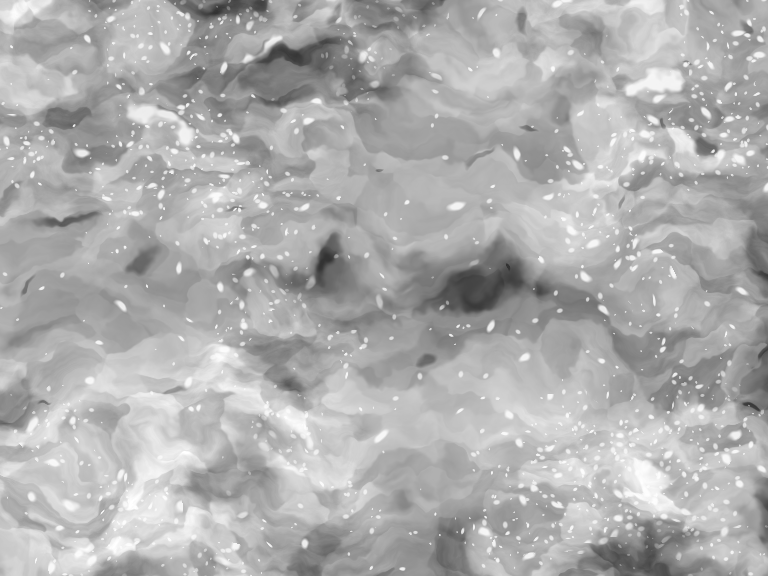
Give the GLSL for this texture, as a WebGL 1 fragment shader.

```glsl
precision highp float;
// Magnified grey mineral surface: cloudy translucent grains, dark ragged stains,
// splinters and clustered white glints. Warped noise and soft Voronoi cells give
// the body; scattered ellipses, denser where the surface is rough, give the flecks.

uniform vec2 u_resolution;

const float BASE_TONE = 0.685;
const float CLOUD_CONTRAST = 0.50;
const float GRAIN_CONTRAST = 0.19;
const float CHIP_CONTRAST = 0.17;
const float FINE_CONTRAST = 0.16;
const float STAIN_DEPTH = 0.25;
const float SPLINTER_DEPTH = 0.20;
const float GLINT_STRENGTH = 0.85;
const float WARP_AMOUNT = 0.15;
const vec2 STRATA = vec2(0.8, 1.25);        // features lie slightly flat
const vec2 SMOOTH_CENTRE = vec2(0.78, 0.56); // calm area of the surface

float hash1(vec2 p) {
  vec3 h = fract(p.xyx * 0.1031);
  h += dot(h, h.yzx + 33.33);
  return fract((h.x + h.y) * h.z);
}

vec2 hash2(vec2 p) {
  vec3 h = fract(p.xyx * vec3(0.1031, 0.1030, 0.0973));
  h += dot(h, h.yzx + 33.33);
  return fract((h.xx + h.yz) * h.zy);
}

float noise(vec2 p) {
  vec2 cell = floor(p);
  vec2 f = fract(p);
  f = f * f * (3.0 - 2.0 * f);
  float low = mix(hash1(cell), hash1(cell + vec2(1.0, 0.0)), f.x);
  float high = mix(hash1(cell + vec2(0.0, 1.0)), hash1(cell + 1.0), f.x);
  return mix(low, high, f.y);
}

float fbm(vec2 p) {
  float sum = 0.0;
  float amplitude = 0.516;
  for (int i = 0; i < 5; i++) {
    sum += amplitude * noise(p);
    p = mat2(1.6, 1.2, -1.2, 1.6) * p + 7.3;
    amplitude *= 0.5;
  }
  return sum;
}

// Voronoi cells of random tone, blended softly across their borders.
float grains(vec2 p, float sharpness) {
  vec2 cell = floor(p);
  float sum = 0.0;
  float total = 0.0;
  for (int y = -1; y <= 1; y++) {
    for (int x = -1; x <= 1; x++) {
      vec2 id = cell + vec2(float(x), float(y));
      vec2 d = id + hash2(id) - p;
      float weight = exp(-sharpness * dot(d, d));
      sum += weight * hash1(id + 41.7);
      total += weight;
    }
  }
  return sum / total;
}

// Scattered soft ellipses, one at most per cell, each with its own turn and size.
float flecks(vec2 p, float density, float stretch, float seed) {
  vec2 cell = floor(p);
  float cover = 0.0;
  for (int y = -1; y <= 1; y++) {
    for (int x = -1; x <= 1; x++) {
      vec2 id = cell + vec2(float(x), float(y));
      vec2 rnd = hash2(id + seed);
      vec2 d = p - id - hash2(id + seed + 19.0);
      float angle = 3.1416 * hash1(id + seed + 53.0);
      float c = cos(angle);
      float s = sin(angle);
      d = mat2(c, -s, s, c) * d * vec2(1.0, stretch);
      float radius = mix(0.14, 0.48, rnd.y * rnd.y);
      float shape = 1.0 - smoothstep(0.45 * radius, 1.15 * radius, length(d));
      cover = max(cover, shape * step(rnd.x, density));
    }
  }
  return cover;
}

void main() {
  vec2 p = gl_FragCoord.xy / u_resolution.y;
  vec2 warp = vec2(fbm(p * 7.0), fbm(p * 7.0 + 23.0)) - 0.5;
  vec2 q = (p + WARP_AMOUNT * warp) * STRATA;

  // Rough, glittering zones surround a calmer middle.
  float calm = 1.0 - smoothstep(0.1, 0.6, length((p - SMOOTH_CENTRE) * vec2(0.8, 1.3)));
  float rough = smoothstep(0.38, 0.62, fbm(p * 4.0 + 3.0) + 0.04 - 0.13 * calm);

  // Body: clouds, large grains, small chips and fine grit.
  float tone = BASE_TONE;
  tone += CLOUD_CONTRAST * (fbm(q * 3.5 + 11.0) - 0.5);
  tone += GRAIN_CONTRAST * (grains(q * 8.0, 40.0) - 0.5);
  tone += CHIP_CONTRAST * mix(0.5, 1.2, rough) * (grains(q * 24.0 + 5.0, 22.0) - 0.5);
  tone += FINE_CONTRAST * mix(0.4, 1.3, rough) * (fbm(q * 45.0) - 0.5);

  // Dark ragged stains and small splinters.
  float stain = smoothstep(0.59, 0.74, fbm(q * 4.5 + 31.0));
  tone -= STAIN_DEPTH * stain * mix(0.6, 1.3, noise(q * 38.0));
  tone -= SPLINTER_DEPTH * flecks(q * 13.0, 0.10, 2.6, 71.0);

  // White glints in clusters, and a few wide glares with ragged rims.
  float cluster = rough * smoothstep(0.38, 0.68, noise(p * 8.0 + 47.0));
  float glint = flecks(p * 34.0 + 2.5 * warp, 0.08 + 0.55 * cluster, 1.7, 5.0);
  glint = max(glint, 0.8 * flecks(p * 68.0, 0.04 + 0.45 * cluster, 1.4, 13.0));
  glint = max(glint, flecks(p * 7.0 + 2.2 * warp, 0.06, 1.3, 29.0));
  tone += 0.05 * cluster;
  tone = mix(tone, 1.0, GLINT_STRENGTH * glint * (1.0 - 0.6 * stain));

  gl_FragColor = vec4(vec3(clamp(tone, 0.2, 1.0)), 1.0);
}
```
